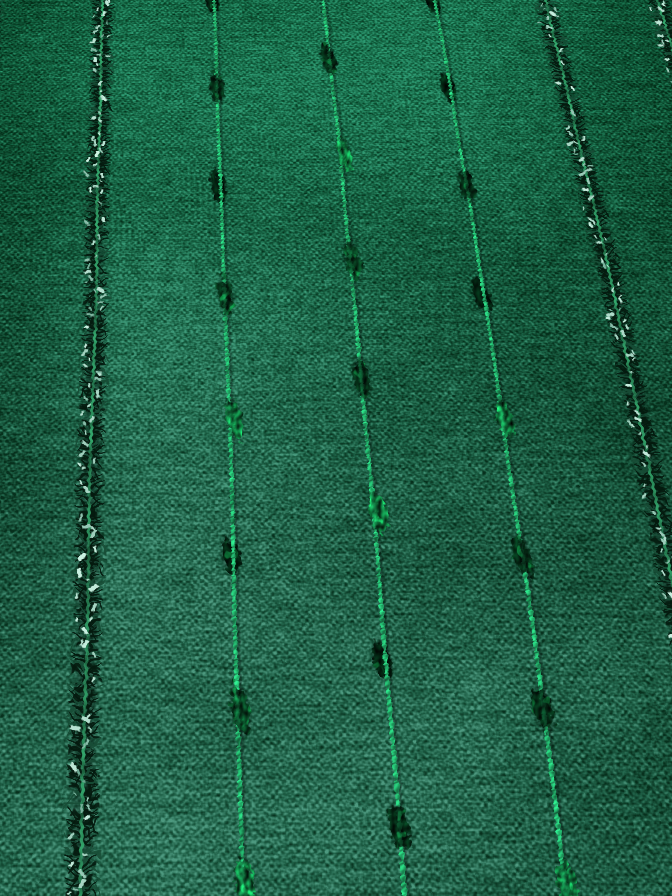
A WebGL 1 fragment shader for this texture:

```glsl
precision highp float;
// Green woven cloth seen at a slant, with lengthwise threads that fan apart toward the viewer:
// three threads with tufted slubs between fringed tinsel threads. Canvas points are mapped
// to cloth coordinates (thread number, tuft number), from which every part is repeated.
uniform vec2 u_resolution;

float hash(vec2 p) {
  return fract(sin(dot(p, vec2(127.1, 311.7))) * 43758.55);
}

vec2 gradient(vec2 cell) {
  float a = 6.2832 * hash(cell);
  return vec2(cos(a), sin(a));
}

// Gradient noise, about -0.7 to 0.7
float noise(vec2 p) {
  vec2 i = floor(p), f = fract(p), e = vec2(1.0, 0.0);
  vec2 w = f * f * f * (f * (f * 6.0 - 15.0) + 10.0);
  float low = mix(dot(gradient(i), f), dot(gradient(i + e), f - e), w.x);
  float high = mix(dot(gradient(i + e.yx), f - e.yx), dot(gradient(i + 1.0), f - 1.0), w.x);
  return mix(low, high, w.y);
}

// 1 inside a band of the given half width, 0 outside
float band(float d, float halfWidth, float soft) {
  return 1.0 - smoothstep(halfWidth - soft, halfWidth + soft, abs(d));
}

// Ground cloth: broad light, weft streaks, grain and an over-under weave
vec3 cloth(vec2 p, vec2 uv, float down, float px) {
  float light = 0.54 + 0.20 * noise(p * vec2(3.0, 6.0) + 4.0);
  light -= 0.25 * (1.0 - smoothstep(0.0, 0.16, p.x)) * (1.0 - smoothstep(0.45, 1.0, down));
  light -= 0.18 * smoothstep(0.5, 0.76, p.x);
  light -= 0.15 * exp(-20.0 * dot(p - vec2(0.56, 0.57), p - vec2(0.56, 0.57)));
  light += 0.08 * exp(-14.0 * dot(p - vec2(0.36, 0.73), p - vec2(0.36, 0.73)));
  float streaks = 0.20 * noise(uv * vec2(2.5, 24.0)) + 0.26 * noise(uv * vec2(8.0, 50.0) + 7.0);
  float grain = 0.52 * noise(uv * vec2(44.0, 60.0) + 3.0);
  float pitch = (0.09 + 0.11 * down) / 38.0;
  vec2 knot = uv * vec2(40.0, 38.0) + 0.5 * vec2(noise(uv * 6.0), noise(uv * 5.0 + 2.0));
  float weave = sin(3.1416 * knot.x) * sin(3.1416 * knot.y);
  weave = 0.19 * weave + 0.20 * (hash(floor(knot)) - 0.5);
  weave *= smoothstep(0.8, 2.4, pitch / px);
  float tone = clamp(light + streaks + grain + weave, 0.0, 1.0);
  vec3 color = mix(vec3(0.025, 0.19, 0.11), vec3(0.11, 0.38, 0.27), min(tone * 2.0, 1.0));
  color = mix(color, vec3(0.27, 0.60, 0.48), max(tone * 2.0 - 1.0, 0.0));
  return color * mix(vec3(0.64, 1.0, 0.92), vec3(1.12, 1.0, 1.04), smoothstep(0.0, 0.7, down));
}

// Thread with alternating dark and bright tufts
vec3 slubThread(vec3 color, vec2 p, float d, float v, float lane, float down, float px) {
  float even = mod(lane + 1.0, 2.0);
  float phase = 0.69 * even;
  float tuft = floor(v - phase + 0.5);
  float h = hash(vec2(lane, tuft));
  float bright = (1.0 - step(0.5, mod(tuft - 1.0, 3.0))) * step(1.5, tuft + 2.0 * even);
  bright = max(bright, 0.45 * h * h);
  float along = (v - phase - tuft) * (0.09 + 0.11 * down);
  float across = d - mix(-0.004, 0.006, 0.5 * h + 0.5 * bright);
  vec2 size = vec2(0.0098, 0.019 + 0.005 * h) * (0.78 + 0.4 * down);
  float r = length(vec2(across - 0.12 * along, along) / size);
  color *= 1.0 - 0.2 * (1.0 - smoothstep(0.8, 1.3, r));

  float fuzz = noise(p * 110.0) + 0.7 * noise(p * 260.0);
  float edge = px / size.x;
  float mask = 1.0 - smoothstep(0.95 - edge, 0.95 + edge, r + 0.5 * fuzz);
  vec3 pile = mix(vec3(0.01, 0.12, 0.06), vec3(0.06, 0.46, 0.24), bright);
  pile *= 1.0 + 1.5 * noise(p * vec2(190.0, 130.0) + 9.0);
  pile += vec3(0.03, 0.28, 0.13) * smoothstep(0.2, 0.4, noise(p * vec2(120.0, 80.0) + 2.0));
  color = mix(color, pile, mask);

  // Knobbly twisted yarn, partly buried by the tuft
  float knobs = noise(vec2(v * 44.0, lane * 5.3));
  float width = (0.0016 + 0.0009 * down) * (1.0 + 0.7 * knobs);
  float twist = sin(v * 150.0 + d * 700.0 + 4.0 * knobs);
  float center = d + 0.0007 * twist + 0.0012 * noise(vec2(v * 17.0, lane));
  color *= 1.0 - 0.3 * band(center - 0.003, width, 0.0015);
  vec3 yarn = vec3(0.13, 0.66, 0.40) * (1.0 + 0.2 * twist + 0.5 * noise(vec2(v * 26.0, lane + 0.5)));
  return mix(color, yarn, band(center, width, 0.7 * px) * (1.0 - 0.8 * mask * step(0.3, h + bright * 0.5)));
}

// Thread with dark bristles and white glints
vec3 tinselThread(vec3 color, vec2 p, float d, float v, float lane, float down, float px) {
  float side = step(0.0, d);
  float reach = 0.75 + 0.4 * down;
  float clumps = noise(vec2(v * 4.0, lane + side * 9.0 + 0.4));
  color *= 1.0 - (0.36 + 0.3 * clumps) * (1.0 - smoothstep(0.002, 0.017 * reach, abs(d)));
  for (int layer = 0; layer < 3; layer++) {
    float n = float(layer);
    float s = v * (17.0 + 5.0 * n) + abs(d) * (n - 1.0) * 100.0 + 1.3 * noise(p * 75.0 + n * 7.0);
    float h = hash(vec2(floor(s), lane * 7.0 + side + 3.0 * n));
    float tip = (0.005 + 0.015 * h) * reach;
    float hair = band(fract(s) - 0.5, 0.24 - 0.11 * abs(d) / tip, 0.07) * band(d, tip, px);
    float sheen = step(0.84, h);
    vec3 bristle = mix(vec3(0.015, 0.10, 0.055), vec3(0.09, 0.30, 0.21), sheen);
    color = mix(color, bristle, 0.9 * hair * step(0.25, h + 0.5 * clumps));
  }
  float core = d + 0.0007 * sin(v * 120.0) + 0.0018 * noise(vec2(v * 16.0, lane));
  float worn = 0.75 + 0.7 * noise(vec2(v * 9.0, lane + 0.3));
  color = mix(color, vec3(0.20, 0.65, 0.42), clamp(worn, 0.2, 1.0) * band(core, 0.0014 + 0.0005 * down, 0.7 * px));

  // Glints: small slanted flakes of uneven size, gathered in clumps
  for (int layer = 0; layer < 2; layer++) {
    float n = float(layer);
    float row = v * (13.0 + 6.0 * n) + 0.4 * n;
    vec2 id = vec2(floor(row), lane + 20.0 + 31.0 * n);
    float h = hash(id), big = hash(id + 13.0);
    vec2 q = vec2(d - (hash(id + 5.0) - 0.6) * 0.022, (fract(row) - 0.5) * (0.09 + 0.11 * down) / (13.0 + 6.0 * n));
    float a = 3.1416 * hash(id + 9.0);
    q = mat2(cos(a), -sin(a), sin(a), cos(a)) * q;
    q += 0.0016 * noise(p * 320.0);
    float flake = band(q.x, (0.0018 + 0.0036 * big) * reach, px) * band(q.y, (0.0008 + 0.0016 * h * big) * reach, 0.7 * px);
    float shine = step(0.5, h + 0.5 * noise(vec2(v * 1.6, lane + 0.7)));
    color = mix(color, mix(vec3(0.22, 0.50, 0.40), vec3(0.80, 0.95, 0.89), h), flake * shine);
  }
  return color;
}

void main() {
  vec2 p = gl_FragCoord.xy / u_resolution.y;
  float px = 1.0 / u_resolution.y;
  float down = 1.0 - p.y;

  // Cloth coordinates: threads fan out, tufts spread toward the lower edge
  float gap = 0.1235 + 0.0575 * down + 0.01 * down * (1.0 - down);
  float u = (p.x - 0.115 + 0.026 * down) / gap;
  float v = 8.86 * log(1.0 + 1.222 * down);
  float lane = floor(u + 0.5);
  float d = (u - lane) * gap + 0.003 * noise(vec2(v * 0.8, lane * 3.7));

  vec3 color = cloth(p, vec2(u, v), down, px);
  if (mod(lane + 1.0, 5.0) < 1.5) color = tinselThread(color, p, d, v, lane, down, px);
  else color = slubThread(color, p, d, v, lane, down, px);
  gl_FragColor = vec4(clamp(color, 0.0, 1.0), 1.0);
}
```
